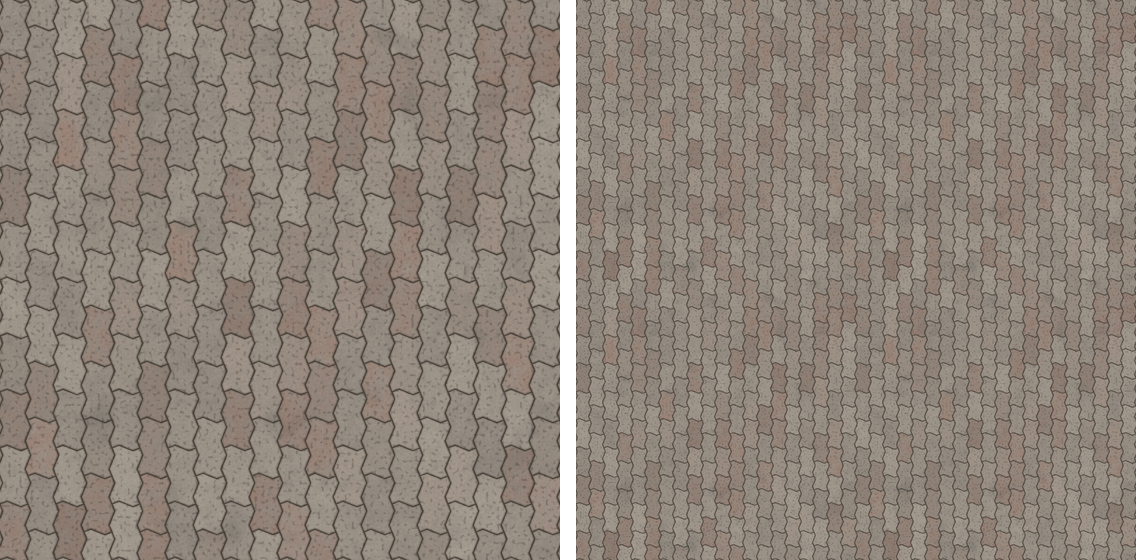
Left: one tile. Right: repeated 2 by 2.
Reproduce this texture procedurally as a Shadertoy shader.

```glsl
const float COLUMNS = 20.0;          // even, so the half-row stagger wraps
const float ROWS = 10.0;             // blocks are two units tall, one wide
const float ZIGZAG = 0.10;           // sideways reach of the joints, in block widths
const float JOINT_HALF = 0.019;
const float BEVEL = 0.075;
const float TONE_SPREAD = 0.10;
const float GRIME = 0.20;
const float SPECKLE = 0.17;
const int SAMPLES = 2;               // per axis

const vec3 STONE = vec3(0.605, 0.570, 0.530);
const vec3 RED_TINT = vec3(0.94, 0.85, 0.83);
const vec3 GRIME_TINT = vec3(0.50, 0.50, 0.47);
const vec3 JOINT = vec3(0.275, 0.245, 0.205);

// Integer hash giving two values in 0..1
vec2 hash2(vec2 cell, float seed) {
    uvec2 h = uvec2(ivec2(cell)) * uvec2(1597u, 3571u) + uint(seed) * 7919u;
    uint n = h.x ^ (h.y * 2741u);
    n = (n ^ (n >> 15u)) * 73471u;
    n = (n ^ (n >> 13u)) * 92821u;
    n ^= n >> 16u;
    return vec2(n & 65535u, (n * 40503u) >> 16u) / 65535.0;
}

float cornerSlope(vec2 cell, vec2 offset, float period, float seed) {
    float angle = 6.28319 * hash2(mod(cell, period), seed).x;
    return dot(vec2(cos(angle), sin(angle)), offset);
}

// Gradient noise that wraps after a whole number of cells
float noise(vec2 uv, float period, float seed) {
    vec2 p = uv * period;
    vec2 i = floor(p), f = p - i;
    vec2 s = f * f * f * (f * (f * 6.0 - 15.0) + 10.0);
    vec2 e = vec2(1.0, 0.0);
    float low = mix(cornerSlope(i, f, period, seed),
                    cornerSlope(i + e.xy, f - e.xy, period, seed), s.x);
    float high = mix(cornerSlope(i + e.yx, f - e.yx, period, seed),
                     cornerSlope(i + e.xx, f - e.xx, period, seed), s.x);
    return 1.4 * mix(low, high, s.y);
}

float fbm(vec2 uv, float period, float seed) {
    float sum = 0.0, gain = 0.55;
    for (int octave = 0; octave < 4; octave++) {
        sum += gain * noise(uv, period, seed + float(octave));
        period *= 2.0;
        gain *= 0.55;
    }
    return sum;
}

// Triangle wave of period 1: zero at 0, +1 at a quarter, -1 at three quarters
float triangle(float x) {
    return abs(fract(x - 0.25) - 0.5) * 4.0 - 1.0;
}

vec3 paving(vec2 uv) {
    // Block layout: zigzag columns, each shifted half a block from the next
    vec2 p = uv * vec2(COLUMNS, 2.0 * ROWS);
    float across = p.x + ZIGZAG * triangle(p.y);
    float column = floor(across);
    float along = 0.5 * (p.y - ZIGZAG * triangle(p.x)) + 0.5 * mod(column, 2.0);
    vec2 block = mod(vec2(column, floor(along)), vec2(COLUMNS, ROWS));
    vec2 local = vec2(fract(across), fract(along));

    // Distances to the sides and ends, corrected for their slope
    float straighten = inversesqrt(1.0 + 16.0 * ZIGZAG * ZIGZAG);
    vec2 nearEdge = local * vec2(1.0, 2.0) * straighten;
    vec2 farEdge = (1.0 - local) * vec2(1.0, 2.0) * straighten;
    vec2 edge = min(nearEdge, farEdge);
    float roughness = 0.008 * noise(uv, 120.0, 3.0);
    float dist = min(edge.x, edge.y * 1.15) + roughness;

    // Block tone and reddish blocks
    vec2 tone = hash2(block, 11.0);
    vec2 variety = hash2(block, 29.0);
    float cloud = fbm(uv, 30.0, 41.0);
    vec3 color = STONE * (1.0 + TONE_SPREAD * (tone.x - 0.6) + 0.06 * cloud);
    float red = smoothstep(0.45, 1.0, variety.x) * (0.75 + 0.9 * cloud);
    color *= mix(vec3(1.0), RED_TINT, clamp(red, 0.0, 1.0));

    // Grime patches, broad and small
    float broad = smoothstep(0.12, 0.65, fbm(uv, 9.0, 53.0));
    float small = smoothstep(0.20, 0.70, fbm(uv, 34.0, 67.0));
    color = mix(color, GRIME_TINT * 0.8, GRIME * (1.5 * broad + small));

    // Pores and pale grains
    float grain = noise(uv, 230.0, 79.0);
    float pores = smoothstep(0.22, 0.60, noise(uv, 150.0, 83.0));
    color *= 1.0 + 0.05 * grain - SPECKLE * pores;

    // Bevel lit from the upper left, then the joint
    float lit = max(1.0 - nearEdge.x / BEVEL, 1.0 - farEdge.y / BEVEL);
    float shaded = max(1.0 - farEdge.x / BEVEL, 1.0 - nearEdge.y / BEVEL);
    color *= 1.0 + 0.07 * max(lit, 0.0) - 0.16 * max(shaded, 0.0);
    color *= mix(0.80, 1.0, smoothstep(JOINT_HALF, BEVEL, dist));
    float joint = 1.0 - smoothstep(0.4 * JOINT_HALF, 1.7 * JOINT_HALF, dist);
    return mix(color, JOINT, joint);
}

void mainImage(out vec4 fragColor, in vec2 fragCoord) {
    vec3 sum = vec3(0.0);
    for (int k = 0; k < SAMPLES * SAMPLES; k++) {
        vec2 jitter = (vec2(k % SAMPLES, k / SAMPLES) + 0.5) / float(SAMPLES) - 0.5;
        sum += paving(fract((fragCoord + jitter) / iResolution.xy));
    }
    fragColor = vec4(sum / float(SAMPLES * SAMPLES), 1.0);
}
```
